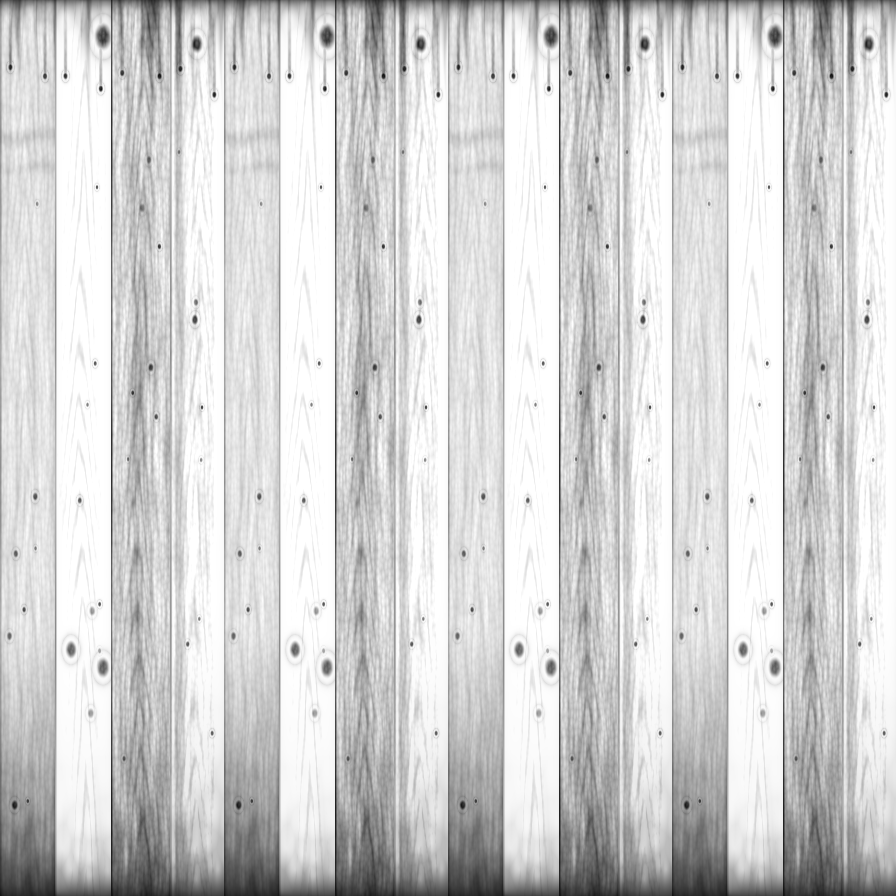
This texture is drawn by a WebGL 1 fragment shader. Its source:

```glsl
precision highp float;
// Bleached grey timber boards: a group of four planks repeated across, weathered at both ends.
uniform vec2 u_resolution;

#define TILES 4.0
#define SEAMS vec3(0.245, 0.495, 0.76)
#define BASE_TONE vec4(0.89, 1.05, 0.84, 1.0)
#define GRAIN vec4(0.17, 0.12, 0.34, 0.24)
#define FLAME vec4(0.06, 0.15, 0.15, 0.12)
#define SEAM_DARK vec4(0.3, 0.45, 0.75, 0.4)
#define SOOT_HEIGHT vec4(0.06, 0.03, 0.05, 0.045)
#define LOW_SHADE vec4(0.3, 0.03, 0.16, 0.08)
#define FLAME_RATE 13.0
#define SMALL_KNOTS 8

float hash(vec2 p) {
  return fract(sin(dot(p, vec2(127.1, 311.7))) * 43758.5453);
}

// Distance to the nearest scattered point
float cells(vec2 p) {
  vec2 cell = floor(p), f = fract(p);
  float nearest = 2.0;
  for (int j = -1; j <= 1; j++) {
    for (int i = -1; i <= 1; i++) {
      vec2 o = vec2(float(i), float(j));
      vec2 point = vec2(hash(cell + o), hash(cell + o + 57.3));
      nearest = min(nearest, length(o + point - f));
    }
  }
  return nearest;
}

// Value belonging to one of the four planks
float pick(vec4 v, float id) {
  return dot(v, 1.0 - min(abs(vec4(0.0, 1.0, 2.0, 3.0) - id), 1.0));
}

// Dark oval core with a faint growth ring
float knot(vec2 d, float r) {
  float q = length(d / vec2(r, r * 1.6));
  return 1.0 - smoothstep(0.35, 1.15, q) + 0.18 * exp(-4.0 * abs(q - 1.7));
}

void main() {
  vec2 uv = gl_FragCoord.xy / u_resolution;
  float y = uv.y;

  // Plank index and local position
  float t = fract(uv.x * TILES);
  vec3 passed = step(SEAMS, vec3(t));
  float id = dot(passed, vec3(1.0));
  vec3 lower = passed * SEAMS, upper = mix(SEAMS, vec3(1.0), passed);
  float left = max(lower.x, max(lower.y, lower.z));
  float width = (min(upper.x, min(upper.y, upper.z)) - left) / TILES;
  vec2 p = vec2((t - left) / TILES, y);
  float u = p.x / width;
  float odd = mod(id, 2.0), isSecond = pick(vec4(0, 1, 0, 0), id);
  float isThird = pick(vec4(0, 0, 1, 0), id), isFourth = pick(vec4(0, 0, 0, 1), id);

  // Fibres stretched along the plank
  float gx = p.x + 0.0012 * sin(y * 21.0 + id * 2.0) + 0.0006 * sin(y * 53.0 + id);
  float fine = cells(vec2(gx * 270.0, y * 16.0) + id * 17.0);
  float coarse = cells(vec2(gx * 110.0, y * 5.0) + id * 31.0);
  float speck = cells(p * vec2(260.0, 130.0) + id * 11.0);
  float blotch = cells(p * vec2(60.0, 28.0) + id * 23.0);
  float tone = pick(BASE_TONE, id);
  tone -= pick(GRAIN, id) * (0.6 * fine + 0.6 * coarse + 0.35 * speck - 0.7);

  // Pointed flame figure along the heart of the plank
  float d = u - 0.5 - 0.06 * sin(y * 7.0 + id);
  float phase = FLAME_RATE * (y + 0.67 * sqrt(d * d + 0.003));
  phase += 0.6 * sin(y * 9.0 + id * 2.0) + 0.5 * coarse;
  float ring = pow(0.5 + 0.5 * sin(6.2832 * phase), 3.0);
  tone -= pick(FLAME, id) * ring * exp(-d * d * 14.0);
  tone -= isThird * 0.13 * exp(-d * d * 40.0) * smoothstep(0.95, 0.6, y);

  // Grey strip and bright rim of the fourth plank
  float strip = smoothstep(0.05, 0.12, u) * (1.0 - smoothstep(0.17, 0.36, u));
  tone += isFourth * (0.2 * smoothstep(0.8, 0.87, u) - 0.22 * strip);

  // Faint cross bands on the first plank
  float firstPlank = pick(vec4(1, 0, 0, 0), id);
  float band = 0.5 + 0.5 * sin(y * 165.0 + 0.6 * sin(u * 6.0));
  tone -= firstPlank * 0.09 * band * band * smoothstep(0.8, 0.82, y) * smoothstep(0.89, 0.86, y);

  // Small scattered knots
  float dark = 0.0;
  for (int i = 0; i < SMALL_KNOTS; i++) {
    vec2 seed = vec2(float(i) + 2.0, id * 7.0 + 3.0);
    vec2 at = vec2(width * (0.12 + 0.76 * hash(seed)), 0.1 + 0.76 * hash(seed + 19.0));
    float r = 0.0017 + 0.0026 * pow(hash(seed + 41.0), 2.0);
    dark = max(dark, (0.35 + 0.45 * hash(seed + 67.0)) * knot(p - at, r));
  }

  // Nails with rust streaks, and the low knots of the second plank
  for (int i = 0; i < 2; i++) {
    float k = float(i);
    vec2 nail = vec2(width * (0.19 + 0.63 * k), 0.925 - 0.04 * hash(vec2(k, id)));
    vec2 off = p - nail;
    float streak = (1.0 - smoothstep(0.0004, 0.0028, abs(off.x))) * smoothstep(-0.01, 0.01, off.y);
    dark = max(dark, max(0.85 * knot(off, 0.0027), 0.4 * streak * exp(-off.y * 16.0)));
    vec2 low = vec2(width * (0.29 + 0.57 * k), 0.275 - 0.02 * k);
    dark = max(dark, isSecond * 0.65 * knot(p - low, 0.0062 + 0.001 * k));
  }
  vec2 high = vec2(width * mix(0.86, 0.5, isFourth), 0.959 - 0.008 * isFourth);
  dark = max(dark, odd * 0.78 * knot(p - high, 0.0095 - 0.003 * isFourth));
  tone = min(tone, 1.0) * (1.0 - dark * (0.8 + 0.3 * speck));

  // Weathered ends
  float soot = exp(-y / (pick(SOOT_HEIGHT, id) * (0.45 + 0.7 * blotch + 0.3 * coarse)));
  tone -= pick(LOW_SHADE, id) * (1.0 - smoothstep(0.0, 0.32, y));
  tone *= 1.0 - 0.72 * soot;
  tone -= 0.3 * smoothstep(0.86, 1.0, y) * smoothstep(0.45, 0.85, coarse);
  tone *= 1.0 - 0.6 * exp((y - 1.0) / (0.006 + 0.012 * blotch));

  // Seams between planks
  float edge = min(p.x, width - p.x);
  tone -= mix(0.1, 0.03, odd) * exp(-edge / 0.003);
  float seam = 1.0 - smoothstep(0.0006, 0.0028, p.x);
  tone *= 1.0 - pick(SEAM_DARK, id) * seam * (0.82 + 0.18 * sin(y * 17.0 + id * 3.0));

  gl_FragColor = vec4(vec3(clamp(tone, 0.08, 1.0)), 1.0);
}
```
